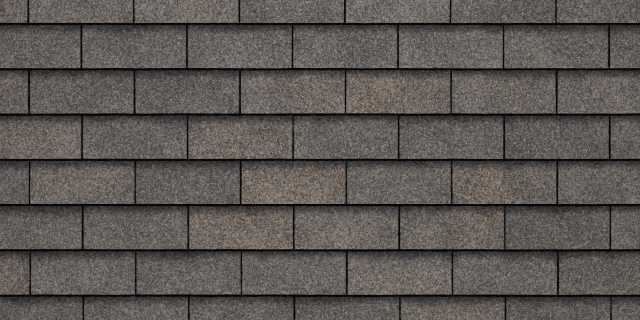
Reproduce this texture procedurally as a Shadertoy shader.

```glsl
// Staggered rows of grey asphalt roof shingles with mineral granules and dark gaps.

const float ROW_HEIGHT = 0.1415;   // all lengths in canvas heights
const float TAB_WIDTH  = 0.3298;
const float FIRST_ROW  = 0.0750;   // top edge down to the first course line
const float FIRST_GAP  = 0.0885;   // left edge to the first vertical gap
const float ROW_DRIFT  = 0.0010;   // sideways creep per course

const vec3 GAP_COLOR    = vec3(0.025, 0.025, 0.028);
const vec3 SHADOW_TINT  = vec3(0.46, 0.48, 0.52);
const vec3 STONE_COLOR  = vec3(0.376, 0.360, 0.348);
const vec3 WARM_COLOR   = vec3(0.415, 0.382, 0.355);
const vec3 TAN_GRANULE  = vec3(0.66, 0.56, 0.48);
const vec3 PALE_GRANULE = vec3(0.64, 0.62, 0.60);

float hash(vec2 p) {
    vec3 q = fract(vec3(p.xyx) * 0.1031);
    q += dot(q, q.yzx + 33.33);
    return fract((q.x + q.y) * q.z);
}

float noise(vec2 p) {
    vec2 i = floor(p), f = fract(p);
    f = f * f * (3.0 - 2.0 * f);
    return mix(mix(hash(i), hash(i + vec2(1, 0)), f.x),
               mix(hash(i + vec2(0, 1)), hash(i + vec2(1, 1)), f.x), f.y);
}

// Noise on a turned lattice, so that grains do not line up with the canvas
float grainNoise(vec2 p, float scale) {
    return noise(mat2(0.8, 0.6, -0.6, 0.8) * p * scale + 300.0);
}

// Coverage of a line of the given half width at distance d
float lineMask(float d, float halfWidth, float blur) {
    return 1.0 - smoothstep(halfWidth - blur, halfWidth + blur, d);
}

// Granulated face of one tab; warmth brings in tan stones
vec3 tabFace(vec2 p, vec2 tab, float warmth) {
    vec3 color = mix(STONE_COLOR, WARM_COLOR, warmth);
    color *= 0.95 + 0.10 * hash(tab + 7.0);

    float grain = 0.7 * grainNoise(p, 270.0) + 0.3 * grainNoise(p + 2.0, 150.0);
    color *= 1.0 + 0.68 * (grain - 0.5);
    color *= 0.92 + 0.16 * noise(p * 15.0);

    float pale = smoothstep(0.66, 0.92, grainNoise(p + 5.0, 240.0));
    float tanStone = smoothstep(0.66, 0.92, grainNoise(p + 9.0, 215.0));
    color = mix(color, PALE_GRANULE, 0.42 * pale);
    return mix(color, TAN_GRANULE, tanStone * (0.14 + 0.46 * warmth));
}

void mainImage(out vec4 fragColor, in vec2 fragCoord) {
    vec2 p = fragCoord / iResolution.y;
    float blur = max(0.6 / iResolution.y, 0.0012);

    // Course: v counts downward, fall runs from 0 at the top of a tab to 1
    float wobble = 0.0016 * (noise(p * vec2(14.0, 7.0)) - 0.5);
    float v = (1.0 - p.y - FIRST_ROW + wobble) / ROW_HEIGHT + 1.0;
    float row = floor(v);
    float fall = v - row;

    // Tab: every other course is shifted by half a tab
    float shift = FIRST_GAP + ROW_DRIFT * row + 0.5 * TAB_WIDTH * mod(row, 2.0);
    float u = (p.x - shift) / TAB_WIDTH;
    vec2 tab = vec2(floor(u), row) + 20.0;
    vec2 gap = vec2(floor(u + 0.5), row) + 50.0;

    // Weathering: some tabs are warm, in uneven patches
    float patchiness = smoothstep(0.25, 0.75, noise(p * vec2(6.0, 9.0) + 5.0));
    float warmth = smoothstep(0.45, 1.0, hash(tab)) * (0.25 + 0.75 * patchiness);
    vec3 color = tabFace(p, tab, warmth);

    // Shade below the overlapping course, with a broken lower border
    float shadeDepth = 0.20 + 0.14 * noise(p * vec2(22.0, 5.0));
    float speckle = 0.06 * (grainNoise(p + 13.0, 120.0) - 0.5);
    float lit = smoothstep(-0.01, shadeDepth, fall + speckle);
    color *= mix(SHADOW_TINT, vec3(1.0), lit);
    color *= 0.98 + 0.06 * fall;

    // Course line: crisp under the upper tab, ragged where it meets the shade
    float ragged = grainNoise(p + 17.0, 110.0) - 0.5;
    float below = (fall < 0.5 ? fall : fall - 1.0) * ROW_HEIGHT;
    float courseHalf = 0.0033 + (below > 0.0 ? 0.0022 : 0.0008) * ragged;
    float courseMask = lineMask(abs(below), courseHalf, blur);

    // Vertical gaps: each has its own width, and narrows in places
    float gapDist = abs(u - floor(u + 0.5)) * TAB_WIDTH;
    float gapHalf = 0.0016 + 0.0012 * hash(gap) + 0.0016 * ragged;
    float gapMask = lineMask(gapDist, gapHalf, blur);

    color *= 1.0 - 0.22 * lineMask(gapDist, 0.004, 0.003);
    color = mix(color, GAP_COLOR, max(courseMask, 0.95 * gapMask));

    // Soft daylight falloff toward the sides and base
    float side = abs(2.0 * fragCoord.x / iResolution.x - 1.0);
    color *= (0.98 + 0.07 * p.y) * (1.0 - 0.06 * side * side);

    fragColor = vec4(color, 1.0);
}
```
